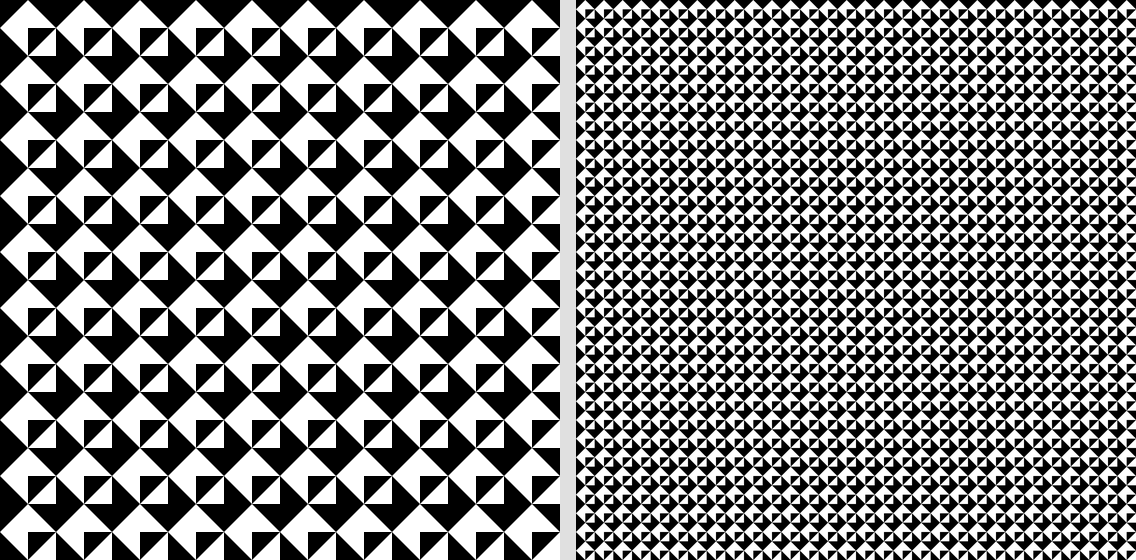
Left, the tile; right, the same tile 3 across and 3 down.
Write a WebGL 1 fragment shader that draws this pattern.

```glsl
precision highp float;
// Black and white grid of diamonds, each overlapped by a half-size square.
// Colour is the exclusive-or of the two shapes, so the square inverts what
// lies under it: white diamond to black, black ground to white.

#define REPEATS 10.0                    // cells across and down
#define DIAMOND_CENTRE vec2(0.5, 0.5)
#define DIAMOND_RADIUS 0.5              // half diagonal, in cells
#define SQUARE_CENTRE vec2(0.75, 0.25)
#define SQUARE_HALF 0.25                // half side, in cells
#define EDGE_PIXELS 1.0                 // width of the smoothed edge
#define GROUND vec3(0.0)
#define INK vec3(1.0)

uniform vec2 u_resolution;

// Absolute offset to the nearest copy of a centre on the unit lattice.
vec2 wrappedOffset(vec2 p, vec2 centre) {
  return abs(fract(p - centre + 0.5) - 0.5);
}

float diamondDistance(vec2 p) {
  vec2 q = wrappedOffset(p, DIAMOND_CENTRE);
  return (q.x + q.y - DIAMOND_RADIUS) * inversesqrt(2.0);
}

float squareDistance(vec2 p) {
  vec2 q = wrappedOffset(p, SQUARE_CENTRE);
  return max(q.x, q.y) - SQUARE_HALF;
}

// Fraction of a pixel inside a shape, from its signed distance.
float coverage(float distance, float edge) {
  return clamp(0.5 - distance / edge, 0.0, 1.0);
}

void main() {
  vec2 p = gl_FragCoord.xy / u_resolution * REPEATS;
  float edge = EDGE_PIXELS * REPEATS / min(u_resolution.x, u_resolution.y);

  float diamond = coverage(diamondDistance(p), edge);
  float square = coverage(squareDistance(p), edge);

  // Soft exclusive-or.
  float ink = mix(diamond, 1.0 - diamond, square);
  gl_FragColor = vec4(mix(GROUND, INK, ink), 1.0);
}
```
